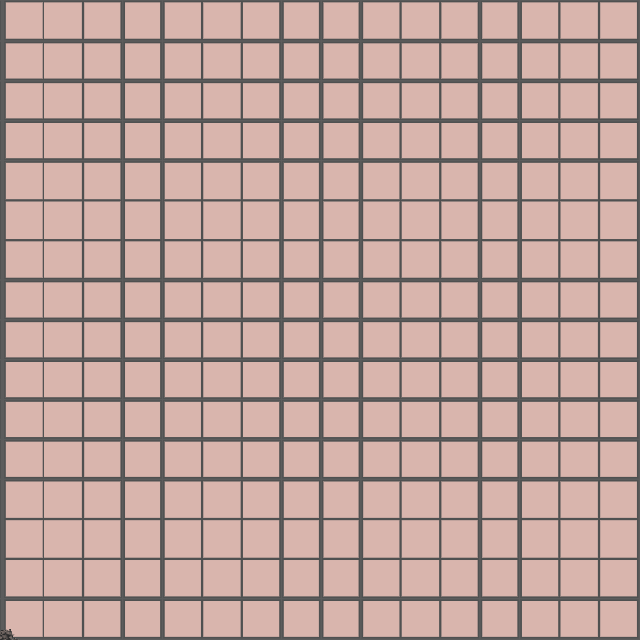
Give the GLSL for this pattern, as a WebGL 1 fragment shader.

```glsl
precision highp float;
// Pale pink square tiles, sixteen by sixteen, parted by dark grey lines.
// Line weights alternate thick and thin in a slow beat along each axis;
// thick lines have a lighter core, and a speckled smudge wears one corner.

uniform vec2 u_resolution;

const float TAU = 6.2831853;
const float CELLS = 16.0;

// Grid geometry, in fractions of the canvas
const vec2 PITCH = vec2(0.06202, 0.06224);
const vec2 OFFSET = vec2(0.0057, 0.0023);
const float THICK = 0.0036;
const float THIN = 0.0018;
const float HAIRLINE = 0.0010;
const float CORE_DEPTH = 0.0024;

const vec3 TILE = vec3(0.85, 0.71, 0.68);
const vec3 LINE_EDGE = vec3(0.31, 0.315, 0.315);
const vec3 LINE_CORE = vec3(0.36, 0.36, 0.36);
const vec3 SMUDGE_DARK = vec3(0.17, 0.17, 0.17);
const vec3 SMUDGE_LIGHT = vec3(0.48, 0.43, 0.41);

float hash(vec2 p) {
  vec3 q = fract(vec3(p.xyx) * 0.1031);
  q += dot(q, q.yzx + 33.33);
  return fract((q.x + q.y) * q.z);
}

float valueNoise(vec2 p) {
  vec2 cell = floor(p);
  vec2 f = fract(p);
  f = f * f * (3.0 - 2.0 * f);
  float low = mix(hash(cell), hash(cell + vec2(1.0, 0.0)), f.x);
  float high = mix(hash(cell + vec2(0.0, 1.0)), hash(cell + vec2(1.0)), f.x);
  return mix(low, high, f.y);
}

// Antialiased fill of a signed distance, negative inside
float coverage(float dist, float pixel) {
  return clamp(0.5 - dist / pixel, 0.0, 1.0);
}

// Index of the nearest interior line along one axis
float nearestLine(float x, float offset, float pitch) {
  return clamp(floor((x - offset) / pitch + 0.5), 1.0, CELLS - 1.0);
}

// Half width of a line: thick where the beat rises above the threshold
float halfWidth(float index, float peak, float period, float threshold) {
  float beat = cos(TAU * (index - peak) / period);
  return mix(THIN, THICK, step(threshold, beat));
}

float gridDistance(vec2 p) {
  float column = nearestLine(p.x, OFFSET.x, PITCH.x);
  float row = nearestLine(p.y, OFFSET.y, PITCH.y);
  float columnHalf = halfWidth(column, 8.0, 4.6, 0.0);
  float rowHalf = halfWidth(row, 6.5, 8.0, -0.8);
  columnHalf = mix(HAIRLINE, columnHalf, step(1.5, column));
  vec2 d = abs(p - OFFSET - PITCH * vec2(column, row));
  return min(d.x - columnHalf, d.y - rowHalf);
}

// Outer border, heaviest on the left
float frameDistance(vec2 p) {
  float left = abs(p.x - 0.004) - 0.0051;
  float right = 0.9952 - p.x;
  float bottom = p.y - 0.0049;
  float top = 0.9963 - p.y;
  return min(min(left, right), min(bottom, top));
}

// Ragged blot in the lower left corner, with a short tail along the base
float smudgeDistance(vec2 p) {
  float rag = (valueNoise(p * 380.0) - 0.5) * 0.007;
  float blot = length(p - vec2(0.009, 0.006)) - 0.0115;
  float tail = max(p.x - 0.031, p.y - 0.0025);
  return min(blot, tail) + rag;
}

void main() {
  vec2 p = gl_FragCoord.xy / u_resolution;
  float pixel = 1.0 / min(u_resolution.x, u_resolution.y);

  // Lines with their lighter core
  float lines = min(gridDistance(p), frameDistance(p));
  vec3 lineColor = mix(LINE_EDGE, LINE_CORE, coverage(lines + CORE_DEPTH, pixel));
  vec3 color = mix(TILE, lineColor, coverage(lines, pixel));

  // Speckled corner wear
  float speckle = smoothstep(0.25, 0.85, valueNoise(p * 460.0 + 17.0));
  vec3 smudge = mix(SMUDGE_DARK, SMUDGE_LIGHT, speckle);
  color = mix(color, smudge, coverage(smudgeDistance(p), pixel));

  gl_FragColor = vec4(color, 1.0);
}
```
